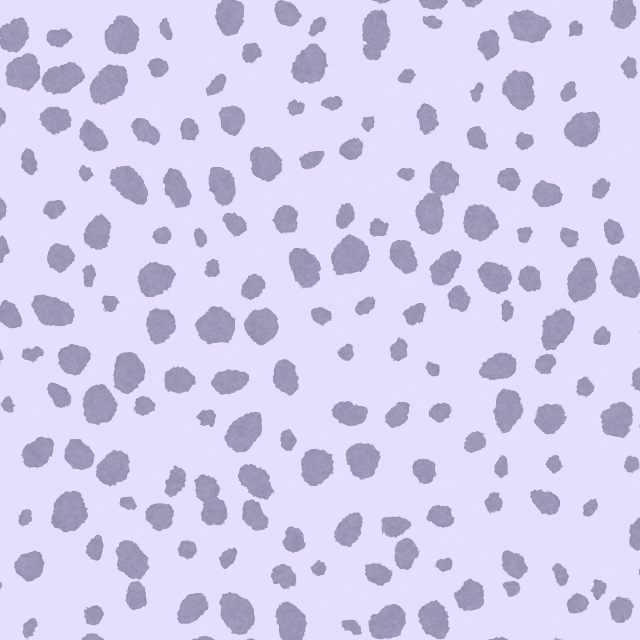
Write a three.js fragment shader that draws this pattern.

```glsl
// Scattered, rough-edged grey-violet spots with a papery grain on pale lavender.
varying vec2 vUv;

#define CELLS 13.0        // spots across the canvas
#define R_MIN 0.145       // smallest spot radius, in cells
#define R_MAX 0.385       // largest spot radius, in cells
#define STRETCH 0.85      // strongest extra elongation
#define LOBES 0.065       // broad bumps of the outline
#define RAGGED 0.045      // fine tearing of the outline, in cells
#define DRIFT 0.24        // slow sway that hides the rows, in cells
#define EDGE 0.0011       // half width of the edge, in canvas units
#define GRAIN 0.045       // fine texture inside the spots
#define PAPER vec3(0.898, 0.871, 0.988)
#define SPOT vec3(0.615, 0.594, 0.716)

float hash(vec2 p) {
  vec3 q = fract(vec3(p.xyx) * vec3(0.1031, 0.1030, 0.0973));
  q += dot(q, q.yzx + 33.33);
  return fract((q.x + q.y) * q.z);
}

float noise(vec2 p) {
  vec2 i = floor(p), f = fract(p);
  f = f * f * (3.0 - 2.0 * f);
  float low = mix(hash(i), hash(i + vec2(1.0, 0.0)), f.x);
  float high = mix(hash(i + vec2(0.0, 1.0)), hash(i + vec2(1.0, 1.0)), f.x);
  return mix(low, high, f.y);
}

// Approximate signed distance to an ellipse
float ellipse(vec2 p, vec2 axes) {
  float k = length(p / axes);
  return k * (k - 1.0) / max(length(p / (axes * axes)), 0.0001);
}

// Signed distance to the spot of one cell; corner is the cell's lower left
float spot(vec2 p, vec2 id, vec2 corner) {
  vec2 seed = id + 57.0;
  float radius = mix(R_MIN, R_MAX, pow(hash(seed), 1.3));
  float h = hash(seed + 101.3);
  float aspect = 1.08 + STRETCH * h * h * (1.3 - radius * 1.6);
  vec2 axes = radius * vec2(sqrt(aspect), inversesqrt(aspect));

  // Large spots stay near the middle, small ones roam
  vec2 jitter = vec2(hash(seed + 211.7), hash(seed + 317.1)) - 0.5;
  vec2 center = corner + 0.5 + jitter * 2.0 * max(0.53 - axes.x, 0.03);
  center += DRIFT * sin(id.yx * vec2(0.9, 0.8) + id * 0.35);

  // Directions lean towards upright
  float angle = 1.57 + 2.1 * (hash(seed + 401.9) + hash(seed + 503.3) - 1.0);
  float c = cos(angle), s = sin(angle);
  vec2 q = mat2(c, -s, s, c) * (p - center) + 0.00001;

  // Layered sines around the outline
  float around = atan(q.y, q.x), phase = 6.283 * hash(seed + 607.7);
  float lobes = sin(2.0 * around + phase) * 0.5 + sin(3.0 * around + phase * 2.3)
    + 0.6 * sin(5.0 * around - phase * 3.1);
  return ellipse(q, axes * (1.0 + LOBES * lobes * 0.8));
}

void main() {
  vec2 p = vUv * CELLS;

  // Nearest spot; every row of cells is shifted by its own amount
  float d = 1.0;
  for (int j = -1; j <= 1; j++) {
    float row = floor(p.y) + float(j);
    float shift = hash(vec2(row + 20.0, 7.0));
    float column = floor(p.x - shift);
    for (int i = -1; i <= 1; i++) {
      vec2 id = vec2(column + float(i), row);
      d = min(d, spot(p, id, id + vec2(shift, 0.0)));
    }
  }

  // Torn outline
  d += RAGGED * (noise(p * 9.0 + 40.0) - 0.5 + 0.9 * (noise(p * 21.0 + 90.0) - 0.5));
  float edge = EDGE * CELLS;
  float ink = 1.0 - smoothstep(-edge, edge, d);

  // Papery grain, soft mottling and a slightly darker rim
  float grain = noise(vUv * 300.0) + 0.6 * noise(vUv * vec2(110.0, 150.0) + 30.0) - 0.8;
  float mottle = noise(vUv * 45.0 + 12.0) - 0.5;
  float rim = 0.015 * smoothstep(-0.07, 0.0, d);
  vec3 spotColor = SPOT + GRAIN * grain + 0.02 * mottle - rim;
  vec3 paperColor = PAPER + 0.004 * grain;

  gl_FragColor = vec4(mix(paperColor, spotColor, ink), 1.0);
}
```
